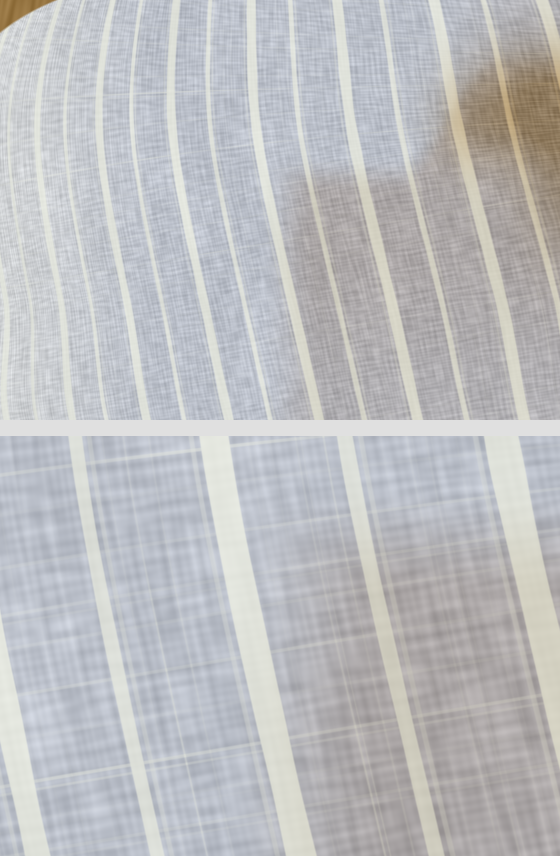
Top: the whole. Bottom: its middle third, enlarged.
This texture is drawn by a WebGL 2 fragment shader. Its source:

```glsl
#version 300 es
precision highp float;

uniform vec2 u_resolution;
out vec4 outColor;

#define WIDE_HALF 0.054
#define THIN_HALF 0.027
#define THIN_OFFSET 0.47
#define WARP_DENSITY 11.0
#define WEFT_DENSITY 30.0
#define THREAD_GAIN 0.42
#define WEAVE_GAIN 0.085
#define WRINKLE_GAIN 0.035

const vec3 PALE_CLOTH = vec3(0.81, 0.82, 0.83);
const vec3 BLUE_CLOTH = vec3(0.73, 0.75, 0.79);
const vec3 GREY_CLOTH = vec3(0.67, 0.65, 0.65);
const vec3 BROWN_SHADE = vec3(0.56, 0.48, 0.37);
const vec3 STRIPE_LIT = vec3(0.88, 0.89, 0.86);
const vec3 STRIPE_SHADED = vec3(0.83, 0.82, 0.76);
const vec3 STRIPE_BROWN = vec3(0.77, 0.67, 0.50);
const vec3 WOOD = vec3(0.58, 0.45, 0.25);

float hash(vec2 p) {
  return fract(sin(dot(p, vec2(12.99, 78.23))) * 43758.5);
}

vec2 gradientAt(vec2 cell) {
  float angle = 6.2832 * hash(cell);
  return vec2(cos(angle), sin(angle));
}

float gradientNoise(vec2 p) {
  vec2 i = floor(p), f = p - i;
  vec2 w = f * f * f * (f * (f * 6.0 - 15.0) + 10.0);
  vec2 e = vec2(1.0, 0.0);
  float low = mix(dot(gradientAt(i), f), dot(gradientAt(i + e), f - e), w.x);
  float high = mix(dot(gradientAt(i + e.yx), f - e.yx),
                   dot(gradientAt(i + 1.0), f - 1.0), w.x);
  return mix(low, high, w.y);
}

// Smooth line whose coverage fades when thinner than a pixel
float line(float dist, float halfWidth, float px) {
  float cover = 1.0 - smoothstep(halfWidth - px, halfWidth + px, abs(dist));
  return cover * min(1.0, 1.5 * halfWidth / px);
}

// One pale thread per cell, sometimes doubled, at a hashed place and strength
float threads(float across, float along, float seed, float px) {
  float cell = floor(across);
  float place = mix(0.2, 0.65, hash(vec2(cell, seed)));
  float strength = pow(hash(vec2(cell, seed + 3.0)), 1.6);
  float paired = step(0.6, hash(vec2(cell, seed + 7.0)));
  float d = across - cell - place;
  float cover = line(d, 0.04, px) + 0.7 * paired * line(d - 0.2, 0.03, px);
  float fade = 0.75 + 0.7 * gradientNoise(vec2(along, cell + 0.5));
  return cover * strength * fade;
}

// Bent cloth coordinates: x counts stripe repeats, y runs along the stripes
vec2 clothCoords(vec2 p) {
  float bend = 0.07 * log(1.0 + exp((p.y - 0.295) / 0.07));
  float centre = 0.598 + 0.23 * bend;
  float pitch = 0.191 + 0.035 * (1.0 - exp(-3.4 * p.y));
  float spread = 0.0132 - 0.0035 * smoothstep(0.7, 1.0, p.y);
  float root = sqrt(max(pitch * pitch + 4.0 * spread * (p.x - centre), 1e-4));
  float tilt = mix(-0.06, 0.17, smoothstep(0.0, 0.5, p.y));
  return vec2((root - pitch) / (2.0 * spread), p.y + tilt * (p.x - 0.6));
}

float blob(vec2 p, vec2 centre, vec2 radius) {
  vec2 q = (p - centre) / radius;
  return exp(-dot(q, q));
}

void main() {
  vec2 p = gl_FragCoord.xy / u_resolution.y;
  p.y = 1.0 - p.y;
  vec2 uv = clothCoords(p);
  vec2 px = fwidth(uv);

  // Light falling from the left, grey shade and a warm shadow at right
  float shadeTop = mix(0.41, 0.13, smoothstep(0.95, 1.2, p.x));
  float shade = smoothstep(0.62, 0.76, p.x + 0.02 * gradientNoise(p * 8.0))
              * smoothstep(-0.04, 0.05, p.y - shadeTop);
  shade *= 1.0 - 0.35 * smoothstep(0.55, 1.0, p.y);
  shade = max(shade, 0.5 * smoothstep(1.0, 1.3, p.x));
  float brown = blob(p, vec2(1.29, 0.25), vec2(0.17, 0.13))
              + 0.6 * blob(p, vec2(1.36, 0.42), vec2(0.12, 0.2))
              + 0.35 * blob(p, vec2(1.12, 0.30), vec2(0.09, 0.10));
  brown = min(brown, 1.0);
  vec3 cloth = mix(PALE_CLOTH, BLUE_CLOTH, smoothstep(0.0, 0.42, p.x));
  cloth = mix(mix(cloth, GREY_CLOTH, shade), BROWN_SHADE, brown);
  vec3 stripe = mix(mix(STRIPE_LIT, STRIPE_SHADED, shade), STRIPE_BROWN, brown);

  // Fine weave and slubby pale threads in both directions
  float weave = gradientNoise(uv * vec2(36.0, 14.0))
              + gradientNoise(uv * vec2(5.0, 150.0) + 40.0);
  cloth += WEAVE_GAIN * weave;
  float warp = threads(uv.x * WARP_DENSITY, uv.y * 5.0, 1.0, px.x * WARP_DENSITY);
  float weft = threads(uv.y * WEFT_DENSITY, uv.x * 1.3, 20.0, px.y * WEFT_DENSITY);
  cloth = mix(cloth, stripe, min(THREAD_GAIN * (warp + 1.3 * weft), 0.8));

  // Alternating wide and thin stripes with slightly uneven edges
  float wideDist = uv.x - round(uv.x);
  float thinPos = uv.x - THIN_OFFSET;
  float thinDist = thinPos - round(thinPos);
  float uneven = 1.0 + 0.2 * gradientNoise(vec2(uv.y * 9.0, round(uv.x * 2.0)));
  float wide = line(wideDist, WIDE_HALF * uneven, px.x);
  float thin = line(thinDist, THIN_HALF * uneven, px.x);
  float flank = line(thinDist - 0.055, 0.009, px.x) + line(wideDist + 0.085, 0.009, px.x);
  cloth = mix(cloth, stripe, 0.35 * min(flank, 1.0));
  cloth = mix(cloth, stripe + 0.02 * weave, max(wide, 0.92 * thin));

  // Soft wrinkles along the stripes
  cloth += WRINKLE_GAIN * gradientNoise(uv * vec2(1.6, 4.0) + 9.0);

  // Wooden boards beyond the cloth's corner
  float grain = gradientNoise(vec2(p.x * 70.0 + p.y * 12.0, p.y * 6.0));
  float edge = p.x / 0.135 + p.y / 0.078 - 1.0 + 0.4 * p.x * p.y / 0.0105;
  float covered = smoothstep(-0.06, 0.06, edge);
  outColor = vec4(mix(WOOD + 0.16 * grain, cloth, covered), 1.0);
}
```
